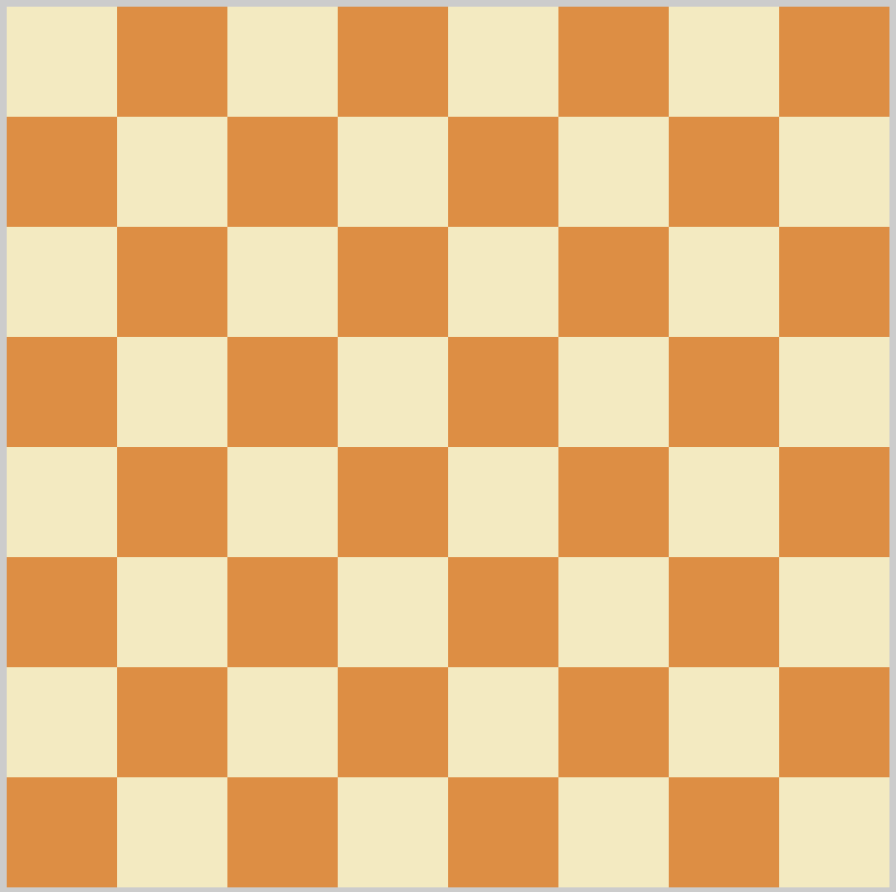
This pattern is drawn by a WebGL 2 fragment shader. Its source:

```glsl
#version 300 es
precision highp float;

uniform vec2 u_resolution;
out vec4 fragColor;

const vec3 CREAM = vec3(0.953, 0.918, 0.757);
const vec3 ORANGE = vec3(0.867, 0.557, 0.267);
const vec3 FRAME_GREY = vec3(0.8);

const float CELLS = 8.0;
const vec2 BOARD_MIN = vec2(0.0075, 0.0052);
const vec2 BOARD_MAX = vec2(0.9927, 0.9925);

// Square wave per axis: +1 on even cells, -1 on odd, with softened steps.
vec2 alternate(vec2 cell, vec2 blur) {
    vec2 toEdge = 0.5 - abs(fract(cell) - 0.5);
    vec2 parity = 1.0 - 2.0 * mod(floor(cell), 2.0);
    return parity * clamp(2.0 * toEdge / blur, 0.0, 1.0);
}

// Coverage of an axis-aligned box, 1 inside and 0 outside.
float boxMask(vec2 p, vec2 low, vec2 high, vec2 blur) {
    vec2 inset = min(p - low, high - p);
    vec2 cover = clamp(inset / blur + 0.5, 0.0, 1.0);
    return cover.x * cover.y;
}

vec3 checkerboard(vec2 cell, vec2 blur) {
    vec2 wave = alternate(cell, blur);
    return mix(CREAM, ORANGE, 0.5 + 0.5 * wave.x * wave.y);
}

void main() {
    vec2 uv = gl_FragCoord.xy / u_resolution;
    vec2 pixel = 1.0 / u_resolution;

    // Board coordinates, one unit per square.
    vec2 scale = CELLS / (BOARD_MAX - BOARD_MIN);
    vec2 cell = (uv - BOARD_MIN) * scale;

    // Clamp so the outer squares run cleanly under the frame edge.
    vec2 inner = clamp(cell, vec2(0.02), vec2(CELLS - 0.02));
    vec3 board = checkerboard(inner, pixel * scale);

    float inside = boxMask(uv, BOARD_MIN, BOARD_MAX, pixel);
    fragColor = vec4(mix(FRAME_GREY, board, inside), 1.0);
}
```
